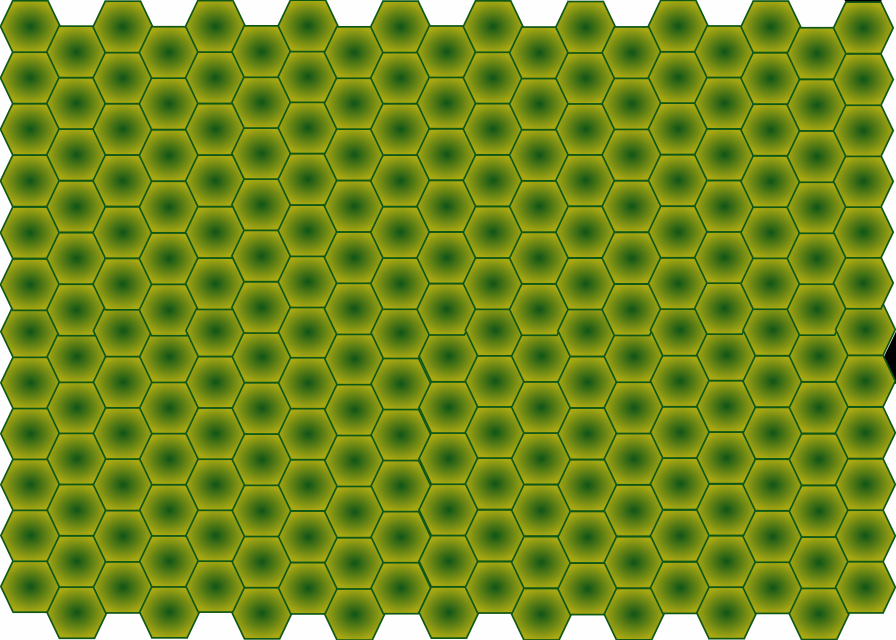
This pattern is drawn by a WebGL 2 fragment shader. Its source:

```glsl
#version 300 es
precision highp float;

uniform vec2 u_resolution;
out vec4 outColor;

// Lengths are in column pitches
const float CANVAS_WIDTH = 19.36;
const vec2 GRID = vec2(19.0, 12.0);
const vec2 FIRST_CENTRE = vec2(0.655, 0.58);
const float COLUMN_SPAN = 12.11;
const float STAGGER = 0.555;
const float SEAM_ROW = 5.5;

const vec2 HEX_RADIUS = vec2(0.645, 0.556);
const float HEX_FLAT = 0.38;
const float LINE_WIDTH = 0.037;

const vec3 PAPER = vec3(0.995);
const vec3 BLACK = vec3(0.0);
const vec3 CORE_GREEN = vec3(0.06, 0.33, 0.09);
const vec3 RIM_YELLOW = vec3(0.66, 0.66, 0.07);
const vec3 LINE_GREEN = vec3(0.06, 0.34, 0.09);

vec2 gradientAt(vec2 cell) {
    float n = fract(sin(dot(cell, vec2(127.1, 311.7))) * 4375.85);
    return vec2(cos(6.2832 * n), sin(6.2832 * n));
}

float gradientNoise(vec2 p) {
    vec2 i = floor(p), f = fract(p);
    vec2 u = f * f * (3.0 - 2.0 * f);
    vec2 e = vec2(1.0, 0.0);
    float a = dot(gradientAt(i), f);
    float b = dot(gradientAt(i + e.xy), f - e.xy);
    float c = dot(gradientAt(i + e.yx), f - e.yx);
    float d = dot(gradientAt(i + e.xx), f - e.xx);
    return mix(mix(a, b, u.x), mix(c, d, u.x), u.y);
}

// Signed distance to a flat-topped hexagon
float hexagon(vec2 p, vec2 radius, float flatHalf) {
    vec2 q = abs(p);
    vec2 normal = normalize(vec2(radius.y, radius.x - flatHalf));
    return max(q.y - radius.y, dot(q - vec2(radius.x, 0.0), normal));
}

float coverage(float d, float pixel) {
    return clamp(0.5 - d / pixel, 0.0, 1.0);
}

// Overlap of the upper and lower blocks, nearly closed near column six
float seamOverlap(float column) {
    return mix(0.015, 0.1, smoothstep(0.8, 2.6, abs(column - 6.5)));
}

float rowPitch(float column) {
    return (COLUMN_SPAN + seamOverlap(column)) / (GRID.y - 1.0);
}

float columnTop(float column) {
    return FIRST_CENTRE.y + STAGGER * mod(column, 2.0);
}

vec2 cellCentre(vec2 id) {
    float lower = step(SEAM_ROW, id.y);
    float slide = mix(0.008, 0.045, smoothstep(8.0, 9.0, id.x));
    vec2 centre = vec2(FIRST_CENTRE.x + id.x, columnTop(id.x) + id.y * rowPitch(id.x));
    centre += lower * vec2(slide, -seamOverlap(id.x));
    centre.y += 0.06 * gradientNoise(id * vec2(0.43, 0.19) + 3.3);
    return centre;
}

vec3 paintCell(vec3 base, vec2 p, float pixel) {
    float d = hexagon(p, HEX_RADIUS, HEX_FLAT);
    float glow = min(length(p / HEX_RADIUS), 1.0);
    vec3 fill = mix(CORE_GREEN, RIM_YELLOW, glow);
    vec3 color = mix(base, fill, coverage(d, pixel));
    return mix(color, LINE_GREEN, coverage(abs(d) - 0.5 * LINE_WIDTH, pixel));
}

vec3 paintStray(vec3 base, vec2 p, float pixel) {
    return mix(base, BLACK, coverage(hexagon(p, HEX_RADIUS, HEX_FLAT), pixel));
}

void main() {
    float pixel = CANVAS_WIDTH / u_resolution.x;
    // y runs down from the top edge
    vec2 p = vec2(gl_FragCoord.x, u_resolution.y - gl_FragCoord.y) * pixel;

    // Black hexagons beneath the sheet
    vec3 color = paintStray(PAPER, p - vec2(19.73, 7.74), pixel);
    color = paintStray(color, p - vec2(18.65, -0.51), pixel);

    // Columns stack rightward, rows stack upward
    float nearColumn = round(p.x - FIRST_CENTRE.x);
    for (float i = -1.0; i <= 1.0; i++) {
        float column = nearColumn + i;
        float nearRow = round((p.y - columnTop(column)) / rowPitch(column));
        for (float j = 1.0; j >= -1.0; j--) {
            vec2 id = vec2(column, nearRow + j);
            if (any(lessThan(id, vec2(0.0))) || any(greaterThanEqual(id, GRID))) continue;
            color = paintCell(color, p - cellCentre(id), pixel);
        }
    }
    outColor = vec4(color, 1.0);
}
```
